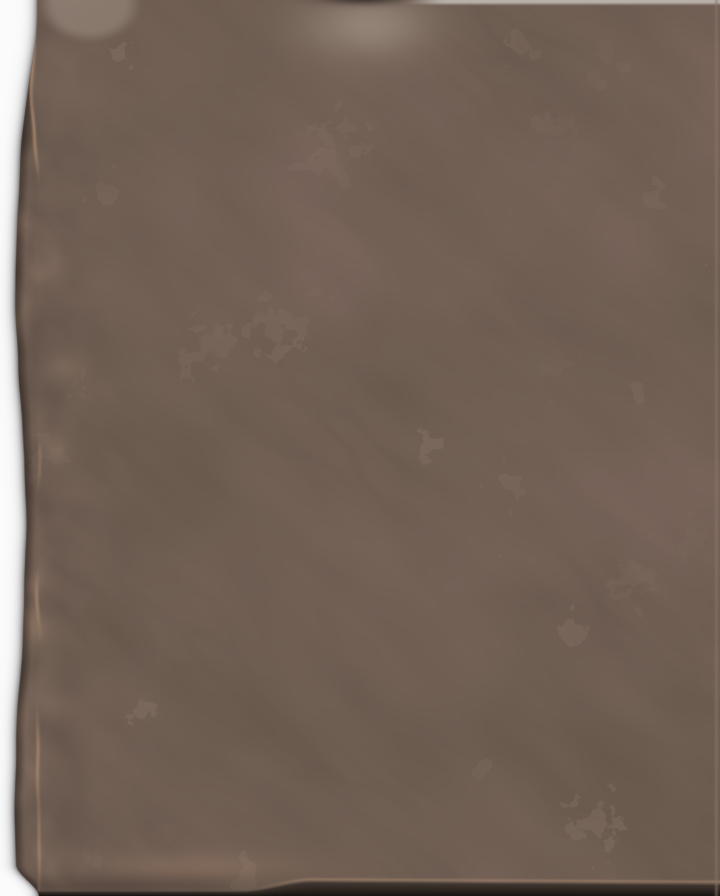
Give the GLSL for this texture, as a Shadertoy shader.

```glsl
// A worn slab of brown leather-like stone on a white ground, with bevelled rims.
// Warped gradient noise makes the diagonal creases; noise gated by scattered
// clusters makes the pale flakes; soft ellipses shape the dents along the rim.

const vec3 BROWN = vec3(0.440, 0.370, 0.326);
const vec3 ROSE  = vec3(0.466, 0.386, 0.346);
const vec3 OLIVE = vec3(0.420, 0.357, 0.308);
const vec3 FLAKE = vec3(0.500, 0.424, 0.380);
const vec3 TAN   = vec3(0.660, 0.530, 0.430);
const vec3 PALE  = vec3(0.640, 0.585, 0.535);
const vec3 DARK  = vec3(0.215, 0.180, 0.158);
const vec3 WHITE = vec3(0.985);

vec2 hash2(vec2 p) {
    vec2 q = vec2(dot(p, vec2(127.1, 311.7)), dot(p, vec2(269.5, 183.3)));
    return fract(sin(q) * 43758.55);
}

float corner(vec2 cell, vec2 f, vec2 offset) {
    return dot(hash2(cell + offset) * 2.0 - 1.0, f - offset);
}

float gradientNoise(vec2 p) {
    vec2 i = floor(p), f = fract(p);
    vec2 u = f * f * f * (f * (f * 6.0 - 15.0) + 10.0);
    float low  = mix(corner(i, f, vec2(0, 0)), corner(i, f, vec2(1, 0)), u.x);
    float high = mix(corner(i, f, vec2(0, 1)), corner(i, f, vec2(1, 1)), u.x);
    return mix(low, high, u.y);
}

float fbm(vec2 p, int octaves) {
    float sum = 0.0, amp = 0.65;
    for (int i = 0; i < octaves; i++) {
        sum += amp * gradientNoise(p);
        p = mat2(1.6, 1.2, -1.2, 1.6) * p + 7.3;
        amp *= 0.5;
    }
    return sum;
}

float glow(vec2 p, vec2 center, vec2 radius) {
    vec2 q = (p - center) / radius;
    return exp(-dot(q, q));
}

float line(float distance, float width) {
    return exp(-distance * distance / (width * width));
}

// Outline of the slab on the left, as x for a given height
float leftEdge(float y) {
    float wave = 0.0235 + 0.006 * cos((y - 0.40) * 10.8);
    float corners = 0.012 * smoothstep(0.84, 1.0, y) + 0.022 * smoothstep(0.035, 0.0, y);
    return wave + corners + 0.003 * gradientNoise(vec2(y * 16.0, 2.5));
}

// Fine creases that run down to the right
float creases(vec2 p) {
    vec2 w = p + 0.035 * vec2(fbm(p * 6.0, 2), fbm(p * 6.0 + 19.0, 2));
    vec2 q = vec2(dot(w, vec2(0.77, -0.64)), dot(w, vec2(0.64, 0.77)));
    float broad = fbm(q * vec2(5.0, 17.0), 3);
    float ridge = 1.0 - abs(fbm(q * vec2(6.0, 24.0) + 31.0, 2)) * 6.0;
    float present = smoothstep(-0.05, 0.3, gradientNoise(p * 5.0 + 11.0));
    return broad * 0.075 - max(ridge, 0.0) * present * 0.024;
}

// Pale flakes, dense at cluster centres and ragged around them
float flakes(vec2 p, vec2 size) {
    float cluster = 0.0;
    for (int i = 0; i < 26; i++) {
        vec2 h = hash2(vec2(float(i), 4.7));
        float radius = mix(0.03, 0.085, pow(hash2(vec2(float(i), 9.2)).x, 2.0));
        cluster = max(cluster, 1.0 - length(p - h * size) / radius);
    }
    float grain = fbm(p * 46.0, 3) + 0.62 * cluster - 0.43;
    return smoothstep(0.0, 0.06, grain) * (0.5 + gradientNoise(p * 7.0));
}

vec3 slabFace(vec2 p, vec2 size) {
    float tone = fbm(p * 3.2 + 5.0, 3);
    vec3 color = mix(BROWN, ROSE, smoothstep(0.0, 0.3, tone));
    color = mix(color, OLIVE, smoothstep(0.0, 0.3, -tone));
    color *= 1.0 + creases(p);
    return mix(color, FLAKE, 0.75 * flakes(p, size));
}

// Folds and a broken tan crease line beside the left outline
vec3 leftBevel(vec3 color, vec2 p, float edge) {
    float crease = 0.043 - 0.006 * smoothstep(0.75, 0.88, p.y)
                 + 0.008 * gradientNoise(vec2(p.y * 13.0, 8.1));
    float near = exp(-max(p.x - crease, 0.0) / 0.035);
    float fold = fbm(p * vec2(18.0, 15.0) + 3.0, 2);
    color *= 1.0 + near * (fold * 0.45 - 0.02);
    color = mix(color, TAN, near * 0.22 * smoothstep(0.08, 0.4, fold));
    float side = 1.0 - smoothstep(crease - 0.003, crease, p.x);
    color *= mix(1.0, mix(0.66, 0.98, smoothstep(edge, edge + 0.012, p.x)), side);
    float broken = smoothstep(-0.2, 0.25, gradientNoise(vec2(p.y * 11.0, 5.4)));
    return mix(color, TAN, 0.75 * broken * line(p.x - crease, 0.0022));
}

vec3 topRim(vec3 color, vec2 p) {
    color = mix(color, PALE, 0.65 * glow(p, vec2(0.41, 0.972), vec2(0.065, 0.034)));
    float bump = length((p - vec2(0.10, 0.995)) / vec2(0.058, 0.043));
    color = mix(color, PALE, 0.48 * smoothstep(1.05, 0.65, bump));
    float right = smoothstep(0.44, 0.50, p.x);
    color = mix(color, vec3(0.72, 0.69, 0.66), right * smoothstep(0.993, 0.998, p.y));
    return mix(color, DARK, 0.9 * glow(p, vec2(0.405, 1.002), vec2(0.045, 0.007)));
}

vec3 bottomRim(vec3 color, vec2 p, float width) {
    float right = smoothstep(0.27, 0.35, p.x);
    float rim = mix(0.007, 0.020 - 0.005 * p.x / width, right);
    color = mix(color, TAN, 0.28 * glow(p, vec2(0.22, 0.032), vec2(0.10, 0.017)));
    color *= 1.0 - 0.22 * glow(p, vec2(0.14, 0.010), vec2(0.14, 0.014));
    vec3 under = DARK * mix(0.45, 1.35, clamp(p.y / rim, 0.0, 1.0));
    color = mix(under, color, smoothstep(rim - 0.004, rim, p.y));
    return mix(color, TAN, 0.45 * right * line(p.y - rim - 0.001, 0.0016));
}

void mainImage(out vec4 fragColor, in vec2 fragCoord) {
    vec2 p = fragCoord / iResolution.y;
    vec2 size = vec2(iResolution.x / iResolution.y, 1.0);
    float edge = leftEdge(p.y);

    vec3 slab = leftBevel(slabFace(p, size), p, edge);
    slab = bottomRim(topRim(slab, p), p, size.x);
    slab = mix(slab, FLAKE * 1.08, 0.5 * line(p.x - size.x + 0.004, 0.002));

    // White ground with a soft contact shadow
    vec3 ground = WHITE * (1.0 - 0.55 * exp(-max(edge - p.x, 0.0) / 0.0045));
    vec3 color = mix(ground, slab, smoothstep(edge - 0.001, edge + 0.001, p.x));
    fragColor = vec4(color, 1.0);
}
```
